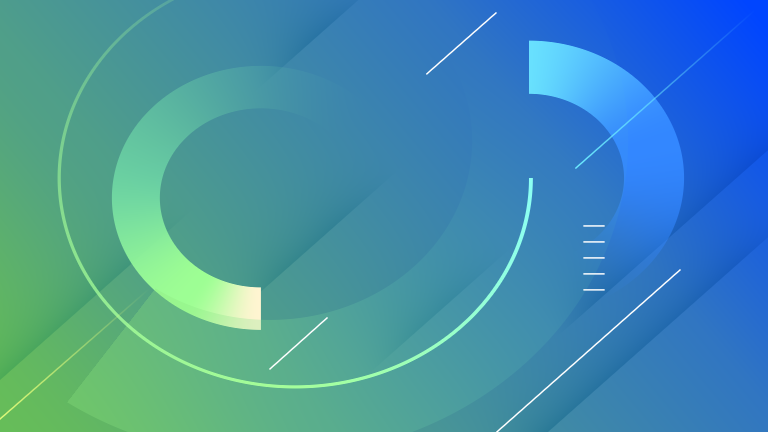
Reproduce this background procedurally as a Shadertoy shader.

```glsl
// Green to blue gradient with diagonal shadows, fading oval rings and thin slanted lines.

const float TAU = 6.2831853;
const vec3 WHITE = vec3(1.0);

// Coverage of a shape from its signed distance, one pixel soft
float cover(float d) {
    return clamp(0.5 - d * iResolution.y, 0.0, 1.0);
}

// Offset from a centre, with ovals stretched into circles
vec2 ovalSpace(vec2 p, vec2 centre) {
    return (p - centre) * vec2(1.0, 1.129);
}

// Fraction of a turn past the start angle; way is 1 or -1
float turn(vec2 e, float start, float way) {
    return fract(way * (atan(e.y, e.x) - start) / TAU);
}

// Ring between two radii, with a crisp cut where the turn begins
float ring(vec2 e, float inner, float outer, float t) {
    float r = length(e);
    float band = abs(r - 0.5 * (inner + outer)) - 0.5 * (outer - inner);
    return cover(band) * cover(-t * TAU * r);
}

// Thin line; x is coverage, y is progress from a to b
vec2 stroke(vec2 p, vec2 a, vec2 b) {
    vec2 along = b - a;
    float h = clamp(dot(p - a, along) / dot(along, along), 0.0, 1.0);
    return vec2(cover(length(p - a - h * along) - 0.0017), h);
}

vec3 backdrop(vec2 uv) {
    float t = dot(uv, vec2(0.68, 0.32));
    vec3 c = mix(vec3(0.40, 0.74, 0.35), vec3(0.31, 0.62, 0.54), smoothstep(0.0, 0.32, t));
    c = mix(c, vec3(0.19, 0.46, 0.76), clamp((t - 0.3) / 0.4, 0.0, 1.0));
    return mix(c, vec3(0.0, 0.27, 1.0), clamp((t - 0.7) / 0.28, 0.0, 1.0));
}

// Shade rising to a sharp diagonal edge, faded at both ends
float foldShadow(vec2 p) {
    // Edge offset, start, end, strength
    vec4 folds[6] = vec4[6](
        vec4(0.199, 0.95, 1.40, 0.55), vec4(-0.157, 0.55, 1.12, 0.50),
        vec4(0.090, -0.10, 0.70, 0.45), vec4(-0.690, 1.08, 1.95, 0.65),
        vec4(-0.841, 0.75, 1.75, 0.65), vec4(-0.465, 0.70, 1.20, 0.50));
    float s = dot(p, vec2(0.749, 0.663));
    float n = dot(p, vec2(-0.663, 0.749));
    float shade = 0.0;
    for (int i = 0; i < 6; i++) {
        vec4 f = folds[i];
        float d = n - f.x;
        float ends = smoothstep(f.y, f.y + 0.2, s) * (1.0 - smoothstep(f.z - 0.25, f.z, s));
        shade = max(shade, cover(-d) * exp(-max(d, 0.0) / 0.055) * ends * f.w);
    }
    return shade;
}

void mainImage(out vec4 fragColor, in vec2 fragCoord) {
    vec2 p = fragCoord / iResolution.y;
    vec3 col = backdrop(fragCoord / iResolution.xy);
    col *= mix(WHITE, vec3(0.45, 0.80, 0.87), foldShadow(p));

    // Left ring, cream through mint to clear
    vec2 e = ovalSpace(p, vec2(0.604, 0.542));
    float t = turn(e, -0.25 * TAU, -1.0);
    vec3 mint = mix(vec3(0.62, 1.0, 0.58), vec3(0.46, 0.90, 0.68), smoothstep(0.1, 0.3, t));
    vec3 tint = mix(vec3(1.0, 0.96, 0.82), mint, smoothstep(0.0, 0.09, t));
    col = mix(col, tint, ring(e, 0.234, 0.345, t) * (1.0 - smoothstep(0.06, 0.64, t)));

    // Right ring, cyan through blue to clear
    e = ovalSpace(p, vec2(1.2245, 0.588));
    t = turn(e, 0.25 * TAU, -1.0);
    tint = mix(vec3(0.42, 0.90, 1.0), vec3(0.20, 0.53, 1.0), smoothstep(-0.03, 0.2, t));
    col = mix(col, tint, ring(e, 0.220, 0.359, t) * (1.0 - smoothstep(0.2, 0.44, t)));

    // Wide translucent ring
    e = ovalSpace(p, vec2(0.625, 0.674));
    t = turn(e, 4.11, 1.0);
    tint = mix(vec3(0.55, 0.90, 0.50), vec3(0.38, 0.80, 0.72), smoothstep(0.0, 0.25, t));
    col = mix(col, tint, ring(e, 0.468, 0.829, t) * 0.3 * (1.0 - smoothstep(0.0, 0.46, t)));

    // Large thin arc
    e = ovalSpace(p, vec2(0.683, 0.588));
    t = turn(e, 0.0, -1.0);
    float halfWidth = mix(0.0045, 0.003, t);
    tint = mix(vec3(0.55, 1.0, 0.95), vec3(0.65, 1.0, 0.60), smoothstep(0.0, 0.28, t));
    float arc = ring(e, 0.546 - halfWidth, 0.546 + halfWidth, t);
    col = mix(col, tint, arc * (1.0 - smoothstep(0.2, 0.85, t)));

    // Fading coloured lines
    vec2 line = stroke(p, vec2(1.333, 0.611), vec2(1.748, 0.977));
    col = mix(col, vec3(0.42, 0.92, 1.0), line.x * (1.0 - line.y));
    line = stroke(p, vec2(0.0, 0.030), vec2(0.347, 0.333));
    col = mix(col, vec3(0.88, 0.98, 0.48), line.x * (1.0 - line.y));

    // Plain white lines and a column of ticks
    float white = stroke(p, vec2(0.988, 0.829), vec2(1.148, 0.970)).x;
    white = max(white, stroke(p, vec2(0.625, 0.146), vec2(0.757, 0.264)).x);
    white = max(white, stroke(p, vec2(1.150, 0.0), vec2(1.574, 0.375)).x);
    for (int i = 0; i < 5; i++) {
        float y = 0.477 - 0.037 * float(i);
        white = max(white, stroke(p, vec2(1.352, y), vec2(1.398, y)).x);
    }
    fragColor = vec4(mix(col, WHITE, white), 1.0);
}
```
